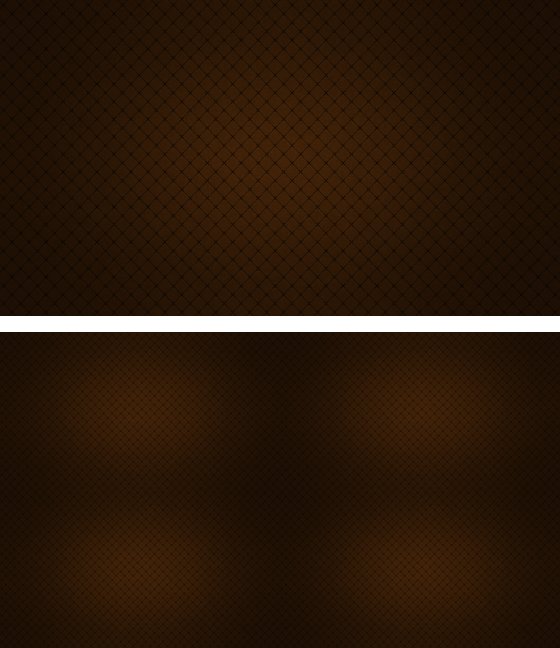
Top: one tile. Bottom: repeated 2 by 2.
Write a Shadertoy shader that draws this pattern.

```glsl
// Dark brown fabric with a diagonal lattice of dashed stitches and a soft central glow.

const float TAU = 6.2831853;
const vec2 REPEATS = vec2(33.0, 18.0);        // lattice cells across and down
const vec2 LATTICE_SHIFT = vec2(0.715, 0.21); // phase of the crossings, in cells
const vec2 THREADS = vec2(384.0, 216.0);      // cloth grain across and down

float hash(vec2 p) {
    vec3 q = fract(vec3(p.xyx) * 0.1031);
    q += dot(q, q.yzx + 33.33);
    return fract((q.x + q.y) * q.z);
}

// Value noise that wraps after a whole number of cells.
float wrapNoise(vec2 uv, vec2 cells) {
    vec2 p = uv * cells;
    vec2 i = floor(p);
    vec2 f = smoothstep(0.0, 1.0, p - i);
    float low = mix(hash(mod(i, cells)), hash(mod(i + vec2(1, 0), cells)), f.x);
    float high = mix(hash(mod(i + vec2(0, 1), cells)), hash(mod(i + 1.0, cells)), f.x);
    return mix(low, high, f.y);
}

// Signed distance to the nearest whole number.
float toInteger(float x) {
    return fract(x + 0.5) - 0.5;
}

// Antialiased coverage of a band around zero.
float band(float d, float halfWidth, float pixel) {
    return clamp((halfWidth - abs(d)) / pixel + 0.5, 0.0, 1.0);
}

// One stitched line: strong arms at the crossings, faint dashes between them.
float stitch(float across, float along, float pixel) {
    float t = abs(toInteger(along));
    float arm = band(t, 0.23, pixel);
    float dash = band(t - 0.36, 0.05, pixel) + band(t - 0.5, 0.04, pixel);
    float strength = max(0.70 * arm, 0.20 + 0.25 * min(dash, 1.0));
    return strength * band(toInteger(across), 0.035, pixel);
}

// Smooth periodic glow, brightest in the middle of the canvas.
vec3 glowColor(vec2 uv) {
    vec2 s = 0.5 - 0.5 * cos(TAU * uv);
    float level = 0.113 + 0.055 * s.x + 0.015 * s.y + 0.07 * s.x * s.y;
    return level * vec3(1.0, 0.52, 0.125);
}

void mainImage(out vec4 fragColor, in vec2 fragCoord) {
    vec2 uv = fragCoord / iResolution.xy;
    vec2 cell = uv * REPEATS - LATTICE_SHIFT;
    vec2 diagonal = vec2(cell.x + cell.y, cell.x - cell.y);
    float pixel = 1.414 * REPEATS.y / iResolution.y;

    // Stitches, with a faint lit edge just below them
    float dark = max(stitch(diagonal.x, diagonal.y, pixel),
                     stitch(diagonal.y, diagonal.x, pixel));
    vec2 lit = diagonal + vec2(0.11, -0.11);
    float light = max(stitch(lit.x, lit.y, pixel), stitch(lit.y, lit.x, pixel));

    // Cloth grain and slight wear
    float grain = wrapNoise(uv, THREADS) - 0.5;
    float wear = wrapNoise(uv, REPEATS * 2.0) - 0.5;

    vec3 color = glowColor(uv);
    color *= 1.0 + 0.12 * grain + 0.06 * wear + 0.10 * light;
    color *= 1.0 - dark;
    fragColor = vec4(color, 1.0);
}
```
